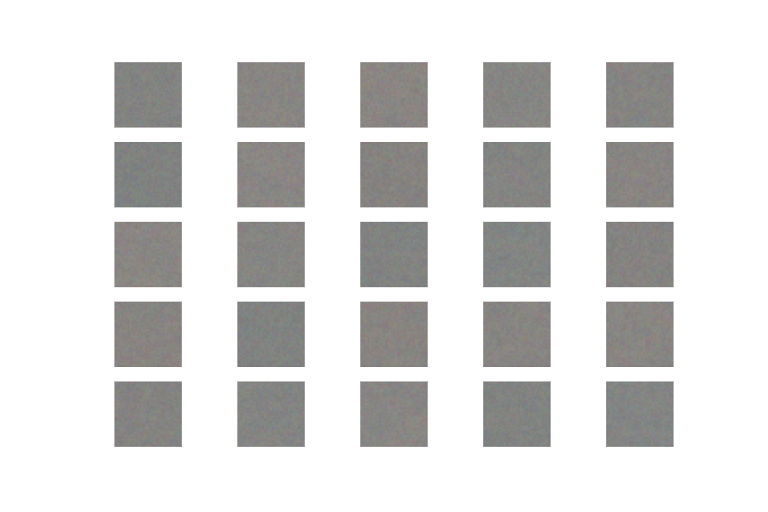
A Shadertoy shader for this pattern:

```glsl
// Five by five grid of grey, faintly grainy swatches on a white sheet.
// Each swatch is a box distance repeated over a clamped grid; hashes vary
// its warm or cool tint, and value noise adds soft mottling and fine grain.

const vec2 GRID_CENTER = vec2(0.0195, 0.0029);
const vec2 PITCH = vec2(0.2401, 0.1559);
const vec2 HALF_SIZE = vec2(0.0658, 0.0638);
const vec2 LAST_CELL = vec2(2.0);

const vec3 PAPER = vec3(1.0);
const vec3 COOL_GREY = vec3(0.495, 0.512, 0.508);
const vec3 WARM_GREY = vec3(0.542, 0.520, 0.507);

float hash(vec2 p) {
    vec3 q = fract(p.xyx * vec3(0.1031, 0.1030, 0.0973));
    q += dot(q, q.yzx + 33.33);
    return fract((q.x + q.y) * q.z);
}

float valueNoise(vec2 p) {
    vec2 i = floor(p);
    vec2 f = fract(p);
    vec2 u = f * f * (3.0 - 2.0 * f);
    float low = mix(hash(i), hash(i + vec2(1.0, 0.0)), u.x);
    float high = mix(hash(i + vec2(0.0, 1.0)), hash(i + vec2(1.0)), u.x);
    return mix(low, high, u.y);
}

float boxDistance(vec2 p, vec2 halfSize) {
    vec2 d = abs(p) - halfSize;
    return length(max(d, 0.0)) + min(max(d.x, d.y), 0.0);
}

// Independent grain in each channel, centred on zero
vec3 colorGrain(vec2 p, float frequency) {
    vec2 q = p * frequency;
    return vec3(valueNoise(q + 17.0),
                valueNoise(q + 191.0),
                valueNoise(q + 443.0)) - 0.5;
}

vec3 swatchColor(vec2 local, vec2 cell, float edgeDistance) {
    vec2 seed = cell + 11.0;
    vec2 p = local + seed * 3.0;

    // Tint per swatch, with wide horizontal mottling
    float warmth = 0.15 + 0.7 * hash(seed);
    warmth += 0.5 * (valueNoise(p * vec2(28.0, 55.0)) - 0.5);
    vec3 color = mix(COOL_GREY, WARM_GREY, clamp(warmth, 0.0, 1.0));
    color += 0.014 * (hash(seed + 47.0) - 0.5);

    // Fine and medium grain
    color += 0.055 * colorGrain(p, 260.0);
    color += 0.025 * colorGrain(p, 110.0);

    // Slightly darker rim
    float rim = smoothstep(-0.004, 0.0, edgeDistance);
    return color - 0.025 * rim;
}

void mainImage(out vec4 fragColor, in vec2 fragCoord) {
    float pixel = 1.0 / iResolution.y;
    vec2 p = (fragCoord - 0.5 * iResolution.xy) * pixel - GRID_CENTER;

    // Nearest swatch, limited to the grid
    vec2 cell = clamp(floor(p / PITCH + 0.5), -LAST_CELL, LAST_CELL);
    vec2 local = p - cell * PITCH;

    float d = boxDistance(local, HALF_SIZE);
    float coverage = clamp(0.5 - d / pixel, 0.0, 1.0);
    vec3 color = mix(PAPER, swatchColor(local, cell, d), coverage);
    fragColor = vec4(color, 1.0);
}
```
